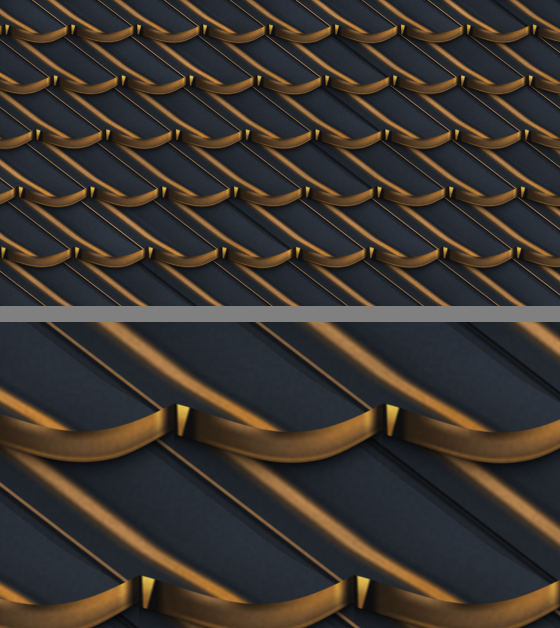
Top: the whole. Bottom: its middle third, enlarged.
Reproduce this texture procedurally as a WebGL 1 fragment shader.

```glsl
precision highp float;
// Dark metal roof tiles with scalloped lips and slanting ribs, lit by low golden light.
uniform vec2 u_resolution;

const vec3 SLATE = vec3(0.145, 0.168, 0.20);
const vec3 BROWN = vec3(0.30, 0.22, 0.14);
const vec3 TAN = vec3(0.69, 0.50, 0.30);
const vec3 AMBER = vec3(0.83, 0.55, 0.23);
const vec3 GOLD = vec3(0.97, 0.81, 0.33);
const vec3 SHADOW = vec3(0.045, 0.045, 0.05);
const float PITCH = 95.0; // tile width in tile units

float hash(vec2 p) {
  return fract(sin(dot(p, vec2(41.3, 289.1))) * 4375.85);
}

float noise(vec2 p) {
  vec2 i = floor(p), f = fract(p);
  f = f * f * (3.0 - 2.0 * f);
  return mix(mix(hash(i), hash(i + vec2(1.0, 0.0)), f.x),
             mix(hash(i + vec2(0.0, 1.0)), hash(i + 1.0), f.x), f.y);
}

// Soft stripe of a given half width around zero
float stripe(float x, float halfWidth, float blur) {
  return 1.0 - smoothstep(halfWidth - blur, halfWidth + blur, abs(x));
}

// Rows grow towards the viewer: depth of a row, and its inverse
float rowDepth(float row) {
  return 42.0 + 67.8 * row + 2.2 * row * row;
}

float rowAt(float y) {
  return (sqrt(max(67.8 * 67.8 + 8.8 * (y - 42.0), 0.0)) - 67.8) / 4.4;
}

// Position in tile units, measured from the rightmost notch of a row
vec2 tileSpace(vec2 p, float row) {
  float origin = 730.0 - 5.5 * row;
  return (p - vec2(origin, rowDepth(row))) * PITCH / (90.5 + 2.65 * row);
}

// Sloping sheet with a thin crease and a broad lit rib flank
vec3 sheetColor(vec2 p, float row, float aa) {
  vec2 t = tileSpace(p, row);
  float slant = t.x - 1.3 * (t.y + 6.0) + 5.0;
  float column = floor(slant / PITCH + 0.5);
  float crease = slant - column * PITCH;
  float bend = 9.0 * smoothstep(-24.0, 6.0, t.y);
  float across = mod(slant - bend + 10.0, PITCH) - 10.0;
  float tile = hash(vec2(column, row));

  vec3 col = SLATE * (0.92 + 0.12 * tile);
  col *= 0.88 + 0.22 * smoothstep(30.0, 80.0, across);
  col += 0.012 * smoothstep(-50.0, -10.0, t.y);

  // Rib flank: brown fringe, tan core, shade on its far side
  float flank = across - 27.0;
  col = mix(col, SLATE * 0.65, 0.6 * stripe(flank - 10.0, 3.0, 3.0));
  col = mix(col, BROWN, 0.85 * smoothstep(-13.0, -4.0, flank)
                            * (1.0 - smoothstep(5.0, 9.0, flank)));
  vec3 lit = mix(TAN, AMBER * 0.88, smoothstep(-25.0, 0.0, t.y));
  lit *= 0.9 + 0.12 * tile + 0.1 * noise(vec2(slant * 0.3, t.y * 0.08));
  col = mix(col, lit, stripe(flank, 4.3, 2.2 + 0.5 * aa));

  // Crease line; one column per row is a dark sheet joint instead
  float joint = min(-2.0 * row, 0.0);
  joint = -min(-joint, max(2.0, row - 1.0));
  float joined = 1.0 - step(0.5, abs(column - joint));
  col = mix(col, SHADOW, 0.65 * stripe(crease + 3.0, 1.6, 1.6));
  float glint = stripe(crease, 1.1, 0.5 + 0.5 * aa);
  vec3 line = mix(TAN * (0.8 + 0.25 * tile), SHADOW, joined);
  return mix(col, line, 0.85 * glint);
}

// Rolled front edge; u runs from notch to notch, h from top to bottom
vec3 lipColor(float u, float h, float tile, float aa) {
  float roundness = smoothstep(0.0, 0.35, h) * (1.0 - 0.45 * smoothstep(0.55, 1.0, h));
  vec3 col = mix(BROWN * 0.55, BROWN * 1.25, roundness * smoothstep(0.1, 0.6, u));
  float warm = smoothstep(0.5, 0.9, u) * (1.0 - smoothstep(0.1, 0.95, h));
  col = mix(col, AMBER * (0.85 + 0.2 * tile), warm * 0.8);
  col = mix(col, TAN * 0.95, 0.8 * stripe(u - 0.33, 0.1, 0.09) * (1.0 - smoothstep(0.0, 0.4, h)));
  col = mix(col, AMBER * 0.75, 0.6 * stripe(h - 0.9, 0.05, 0.08) * smoothstep(0.1, 0.35, u));
  col = mix(col, GOLD, 0.55 * stripe(u - 0.925, 0.012, 0.02) * (1.0 - h));

  // Notch: dark gap holding a tapering bright fold
  float gap = fract(u + 0.5) - 0.5;
  col = mix(col, SHADOW, 0.9 * stripe(gap - 0.03, 0.075, 0.025));
  float fold = stripe((gap - 0.045) * PITCH + 1.5 * h, mix(2.8, 0.8, h), 0.6 + 0.5 * aa);
  return mix(col, mix(GOLD, AMBER * 0.7, smoothstep(0.0, 0.8, h)), 0.9 * fold);
}

void main() {
  float aa = 420.0 / u_resolution.y;
  vec2 p = gl_FragCoord.xy * aa;
  p.y = 420.0 - p.y;

  // Nearest lip and its scalloped outline
  float row = floor(rowAt(p.y) + 0.5);
  vec2 t = tileSpace(p, row);
  float u = fract(t.x / PITCH);
  float tile = hash(vec2(floor(t.x / PITCH), row + 7.0));
  float sag = sin(3.1416 * pow(u, 1.2)) * (13.0 + 1.5 * (tile - 0.5));
  float top = sag - 9.0;
  float bottom = sag + 5.0 - 2.0 * smoothstep(0.7, 1.0, u);

  // Sheet above or below the lip, with the shade cast below it
  float below = step(0.5 * (top + bottom), t.y);
  vec3 col = sheetColor(p, row + below, aa);
  col *= 1.0 - 0.75 * below * exp(-max(t.y - bottom, 0.0) / 4.5);

  float h = clamp((t.y - top) / (bottom - top), 0.0, 1.0);
  float lip = smoothstep(-aa, aa, t.y - top) * (1.0 - smoothstep(-aa, aa, t.y - bottom));
  col = mix(col, lipColor(u, h, tile, aa), lip);

  // Fine grain and faint weathering
  col *= 0.93 + 0.08 * noise(p * 0.6) + 0.08 * noise(p * 0.03);
  gl_FragColor = vec4(col, 1.0);
}
```
